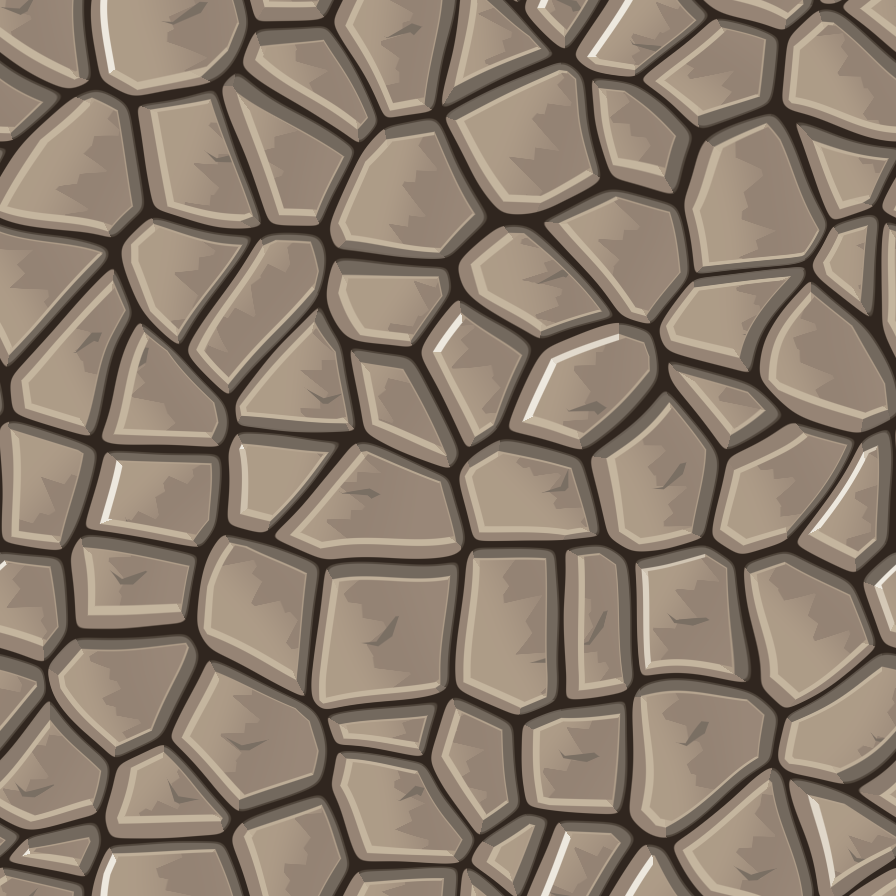
Reproduce this texture procedurally as a WebGL 1 fragment shader.

```glsl
precision highp float;
// Cartoon stone paving: bevelled, chipped slabs set in dark mortar.
// A wrapped, weighted Voronoi diagram gives the slabs; offsets of their sides
// give mortar, shaded bevel, bright rim and a flat face with shards and cracks.

uniform vec2 u_resolution;

const float GRID = 8.0;
const vec3 MORTAR = vec3(0.19, 0.15, 0.12);
const vec3 UMBER = vec3(0.31, 0.27, 0.23);
const vec3 SHADE = vec3(0.45, 0.41, 0.37);
const vec3 TAN = vec3(0.60, 0.53, 0.47);
const vec3 SAND = vec3(0.68, 0.61, 0.53);
const vec3 RIM = vec3(0.77, 0.71, 0.62);
const vec3 GLINT = vec3(0.93, 0.91, 0.87);

vec2 hash2(vec2 p) {
  vec3 q = fract(p.xyx * vec3(0.1031, 0.1030, 0.0973));
  q += dot(q, q.yzx + 33.33);
  return fract((q.xx + q.yz) * q.zy);
}

vec2 wrapCell(vec2 cell, float period) {
  return floor(mod(cell + 0.5, period));
}

// Two channels of smooth value noise that repeats after "period" cells.
vec2 noise2(vec2 p, float period) {
  vec2 i = floor(p), f = fract(p);
  f = f * f * (3.0 - 2.0 * f);
  vec2 a = hash2(wrapCell(i, period) + 51.0);
  vec2 b = hash2(wrapCell(i + vec2(1, 0), period) + 51.0);
  vec2 c = hash2(wrapCell(i + vec2(0, 1), period) + 51.0);
  vec2 d = hash2(wrapCell(i + vec2(1, 1), period) + 51.0);
  return mix(mix(a, b, f.x), mix(c, d, f.x), f.y);
}

// Slab centre in xy, its weight (larger means a bigger slab) in z.
vec3 slabSeed(vec2 cell) {
  vec2 id = wrapCell(cell, GRID);
  vec2 jitter = hash2(id + 7.0);
  return vec3(cell + 0.5 + 0.86 * (jitter - 0.5), 0.24 * hash2(id + 23.0).x);
}

vec2 nearestCell(vec2 p) {
  vec2 base = floor(p), best = base;
  float bestPower = 100.0;
  for (int y = -2; y <= 2; y++) {
    for (int x = -2; x <= 2; x++) {
      vec2 cell = base + vec2(x, y);
      vec3 seed = slabSeed(cell);
      float power = dot(p - seed.xy, p - seed.xy) - seed.z;
      if (power < bestPower) { bestPower = power; best = cell; }
    }
  }
  return best;
}

float zigzag(float t) {
  return abs(fract(t) - 0.5) * 2.0 - 0.5;
}

float cover(float dist, float blur) {
  return smoothstep(-blur, blur, dist);
}

// Slab face: a left-lit gradient, a jagged shard and sometimes a thin crack.
vec3 faceColor(vec2 p, vec2 id, float blur) {
  vec2 r = hash2(id + 91.0), s = hash2(id + 137.0);
  float turn = (r.x - 0.5) * 1.4;
  vec2 q = mat2(cos(turn), -sin(turn), sin(turn), cos(turn)) * p;
  vec3 color = mix(SAND, TAN, smoothstep(-0.3, 0.32, q.x));
  float jag = 0.24 * zigzag(q.y * 2.3 + r.y) + 0.13 * zigzag(q.y * 5.1 + s.x + q.x);
  float shard = cover(q.x - 0.02 - jag, blur) * (1.0 - smoothstep(0.1, 0.6, q.x));
  color = mix(color, TAN * 0.96, shard * 0.9);
  vec2 c = q - vec2(-0.08, 0.3 * (s.y - 0.5));
  float bend = 0.09 * zigzag(c.x * 2.4 + s.x);
  float wedge = min(0.17 * c.x - abs(c.y + bend), 0.27 + 0.8 * c.y - c.x);
  return mix(color, mix(SHADE, TAN, 0.2), cover(wedge, blur) * step(0.58, s.x));
}

void main() {
  vec2 uv = gl_FragCoord.xy / u_resolution;
  float blur = 0.75 * GRID / min(u_resolution.x, u_resolution.y);
  vec2 p = uv * GRID + 0.3 * (noise2(uv * GRID, GRID) - 0.5);
  vec2 home = nearestCell(p), id = wrapCell(home, GRID);
  vec3 seed = slabSeed(home);
  vec2 light = normalize(vec2(-0.9, -0.4));

  // Offsets from every side: rounded rim, bevel, inner face and lit facet.
  float roundSum = 0.0, bevel = 10.0, face = 10.0, nearest = 10.0, lit = 0.0;
  vec2 normal = vec2(0.0);
  for (int y = -2; y <= 2; y++) {
    for (int x = -2; x <= 2; x++) {
      if (x == 0 && y == 0) continue;
      vec2 cell = home + vec2(x, y);
      vec3 other = slabSeed(cell);
      vec2 span = other.xy - seed.xy, dir = normalize(span);
      float side = dot(seed.xy - p, dir) + 0.5 * (length(span) + (seed.z - other.z) / length(span));
      vec2 r = hash2(wrapCell(cell, GRID) + 3.7 * id);
      float glow = dot(dir, light) + 0.7 * (r.y - 0.5);
      float width = 0.085 + 0.075 * r.x;
      float line = mix(0.012, 0.062, smoothstep(-0.7, 0.6, glow));
      roundSum += exp(-32.0 * side);
      bevel = min(bevel, side - width);
      face = min(face, side - width - line);
      if (side / width < nearest) { nearest = side / width; lit = glow; normal = dir; }
    }
  }
  float rim = -log(roundSum) / 32.0 - 0.014 - 0.026 * noise2(uv * 16.0, 16.0).x;

  // Layers from the mortar up to the face.
  vec3 facet = mix(SHADE, TAN * 0.98, smoothstep(0.02, 0.22, lit));
  vec3 edge = mix(UMBER, facet, smoothstep(-0.3, 0.2, lit));
  vec3 color = mix(MORTAR, edge, cover(rim, blur));
  color = mix(color, facet, cover(rim - 0.016, blur));
  float shine = step(0.84, hash2(id + 61.0).x) * smoothstep(0.6, 0.9, dot(normal, normalize(vec2(-1.0, 0.6))));
  vec3 line = mix(mix(SAND, RIM, smoothstep(-0.7, 0.0, lit)), GLINT, shine);
  color = mix(color, line, cover(min(bevel, rim - 0.03), blur));
  color = mix(color, faceColor(p - seed.xy, id, blur), cover(min(face, rim - 0.05), blur));
  gl_FragColor = vec4(color, 1.0);
}
```
